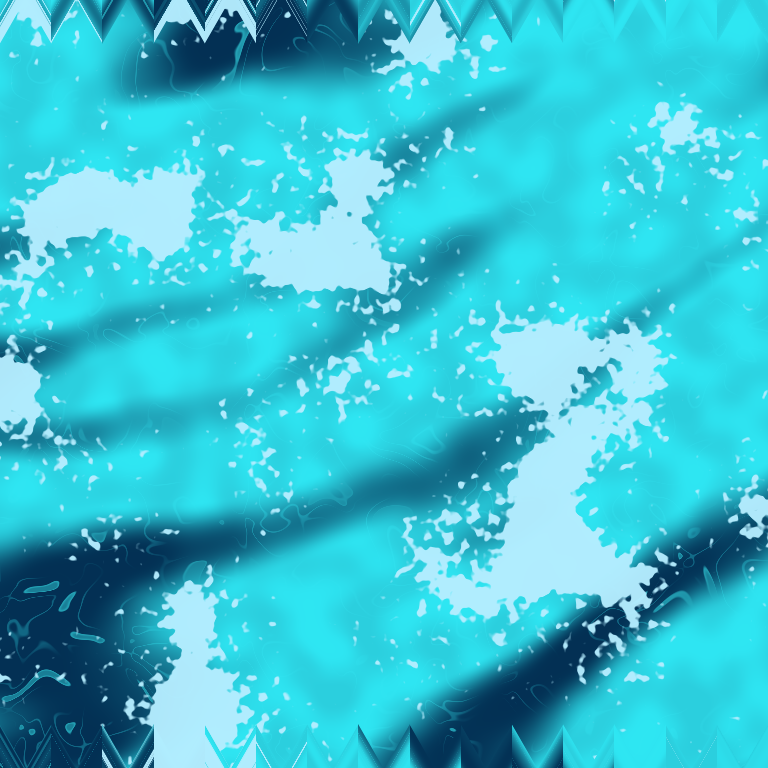
Write a WebGL 1 fragment shader that draws this texture.

```glsl
precision highp float;

uniform vec2 u_resolution;

vec2 gradientAt(vec2 cell) {
  float angle = 6.2832 * fract(sin(dot(cell, vec2(127.1, 311.7))) * 43758.55);
  return vec2(cos(angle), sin(angle));
}

float gradientNoise(vec2 p) {
  vec2 i = floor(p);
  vec2 f = p - i;
  vec2 w = f * f * f * (f * (f * 6.0 - 15.0) + 10.0);
  vec2 e = vec2(1.0, 0.0);
  float low = mix(dot(gradientAt(i), f), dot(gradientAt(i + e), f - e), w.x);
  float high = mix(dot(gradientAt(i + e.yx), f - e.yx), dot(gradientAt(i + 1.0), f - 1.0), w.x);
  return mix(low, high, w.y);
}

// Long soft streaks that climb more steeply towards the right
float streakShade(vec2 p) {
  float across = p.y - p.x * (0.15 + 0.2 * p.x + 0.25 * (p.y - 0.4));
  across += 0.035 * gradientNoise(p * 4.0 + 31.0);
  float n = gradientNoise(vec2(p.x * 2.1 + across * 0.6, across * 7.5) + vec2(3.3, 12.7));
  n += 0.05 * gradientNoise(p * 14.0 + 5.0);
  return smoothstep(-0.02, 0.43, n);
}

// Solid patches that break up into clustered specks
float foamCover(vec2 p) {
  float cluster = gradientNoise(p * 4.5 + 17.3) + 0.5 * gradientNoise(p * 10.0 + 8.1);
  float specks = gradientNoise(p * 58.0 + 2.7) + 0.5 * gradientNoise(p * 115.0 + 44.0);
  float patches = smoothstep(0.25, 0.42, cluster);
  return smoothstep(0.24, 0.4, 0.8 * cluster + 0.7 * specks + 0.5 * patches);
}

vec3 waterColor(vec2 p) {
  float tint = gradientNoise(p * 16.0 + 60.0);
  vec3 shallow = mix(vec3(0.17, 0.81, 0.87), vec3(0.18, 0.9, 0.95), smoothstep(-0.4, 0.4, tint));
  float shade = streakShade(p);
  vec3 color = mix(shallow, vec3(0.01, 0.19, 0.33), shade);

  // Thin swirling ripples and a few bubbles
  vec2 swirl = vec2(gradientNoise(p * 13.0), gradientNoise(p * 13.0 + 71.0));
  float ripple = gradientNoise(p * 24.0 + 2.0 * swirl);
  float line = 1.0 - smoothstep(0.01, 0.045, abs(ripple));
  float bubble = smoothstep(0.39, 0.43, ripple);
  float rim = bubble * (1.0 - smoothstep(0.43, 0.48, ripple));
  line *= smoothstep(-0.15, 0.3, swirl.x);
  color = mix(color, vec3(0.2, 0.9, 0.95), 0.3 * line);
  color = mix(color, vec3(0.17, 0.74, 0.8), (0.55 * bubble + 0.25 * rim) * shade);

  return mix(color, vec3(0.71, 0.93, 1.0), 0.96 * foamCover(p));
}

void main() {
  vec2 p = gl_FragCoord.xy / u_resolution;
  vec3 color = waterColor(p);

  // Row of teeth with chevron bands along the top and bottom
  float column = p.x * 15.0;
  float tooth = abs(fract(column) - 0.5) * 2.0;
  float depth = 0.058 * tooth - min(p.y, 1.0 - p.y);
  vec2 folded = vec2((floor(column) + 0.5) / 15.0, step(0.5, p.y) + depth * 2.0);
  color = mix(color, waterColor(folded), smoothstep(0.0, 0.003, depth));

  gl_FragColor = vec4(color, 1.0);
}
```
